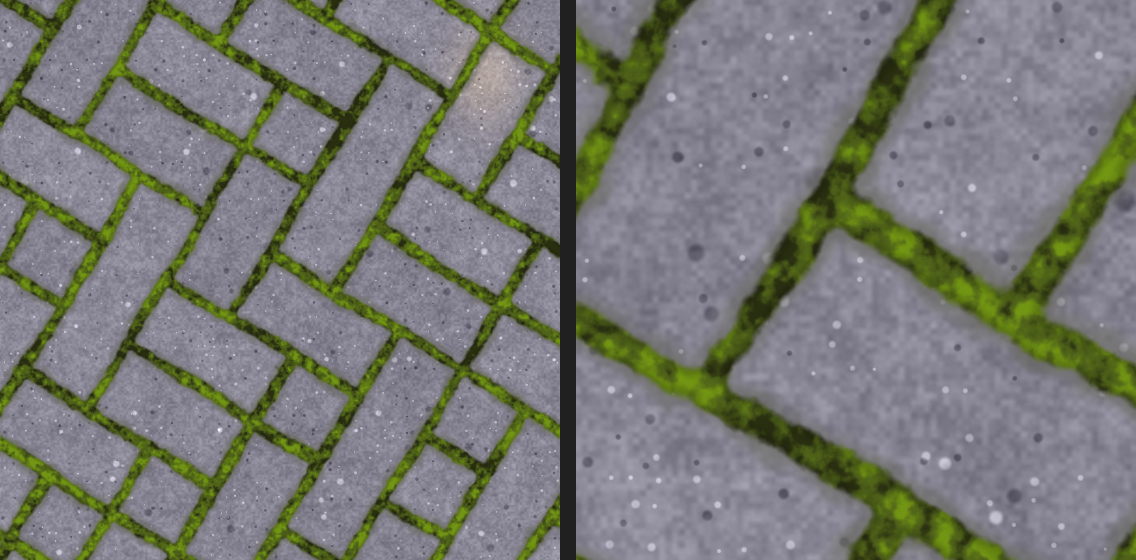
Left, the full canvas; right, a detail of the centre.
Write a Shadertoy shader that draws this texture.

```glsl
// Slanted grey paving of mixed block lengths with mossy joints and a few patched blocks.

const vec3 STONE       = vec3(0.535, 0.525, 0.585);
const vec3 GRIME       = vec3(0.42, 0.42, 0.39);
const vec3 WARM_SHEEN  = vec3(0.15, 0.11, 0.03);
const vec3 MOSS_DARK   = vec3(0.15, 0.17, 0.06);
const vec3 MOSS_MID    = vec3(0.29, 0.36, 0.09);
const vec3 MOSS_BRIGHT = vec3(0.42, 0.55, 0.07);

// Paving axes and anchor, in canvas units
const vec2 ANCHOR = vec2(0.482, 0.549);
const mat2 AXES   = mat2(0.1146, -0.0703, 0.0703, 0.1165);

float hash(vec2 p) {
    vec3 q = fract(vec3(p.xyx) * 0.1031);
    q += dot(q, q.yzx + 33.33);
    return fract((q.x + q.y) * q.z);
}

float noise(vec2 p) {
    vec2 i = floor(p), f = fract(p);
    f = f * f * (3.0 - 2.0 * f);
    return mix(mix(hash(i), hash(i + vec2(1, 0)), f.x),
               mix(hash(i + vec2(0, 1)), hash(i + vec2(1, 1)), f.x), f.y);
}

float fbm(vec2 p) {
    float sum = 0.0, amp = 0.5;
    for (int i = 0; i < 4; i++) {
        sum += amp * noise(p);
        p = mat2(1.6, 1.2, -1.2, 1.6) * p + 7.3;
        amp *= 0.5;
    }
    return sum / 0.9375;
}

// Scattered soft dots; density is the share of cells that hold one
float specks(vec2 p, float density, float seed) {
    vec2 cell = floor(p), key = cell + seed;
    vec2 centre = 0.3 + 0.4 * vec2(hash(key + 3.1), hash(key + 8.7));
    float radius = mix(0.1, 0.28, hash(key + 5.9));
    float dot1 = 1.0 - smoothstep(radius * 0.4, radius, length(p - cell - centre));
    return dot1 * step(hash(key), density);
}

bool within(float x, float lo, float hi) { return x >= lo && x <= hi; }

// Lower corner (xy) and size (zw) of the block that covers a unit cell
vec4 blockAt(vec2 cell) {
    // Patched spots that break the bond
    if (cell.x == 0.0 && within(cell.y, -6.0, -4.0))
        return cell.y == -4.0 ? vec4(cell, 1, 1) : vec4(0, -6, 1, 2);
    if (cell.y == 0.0 && within(cell.x, 3.0, 4.0)) return vec4(3, 0, 2, 1);
    if (within(cell.y, -3.0, -1.0)) {
        if (cell.x == 4.0) return vec4(4, -3, 1, 3);
        if (abs(cell.x - 4.0) == 1.0) return vec4(cell, 1, 1);
    }
    // Regular bond: four columns by three rows, shifted two columns per band
    float band = floor(cell.y / 3.0);
    float row = cell.y - 3.0 * band;
    float col = mod(cell.x - 2.0 * band, 4.0);
    if (col == 0.0) return vec4(cell.x, cell.y - row, 1, 3);
    if (row == 2.0 && col == 1.0) return vec4(cell, 1, 2);
    if (row == 0.0 && col == 3.0) return vec4(cell.x, cell.y - 1.0, 1, 2);
    if (row == 1.0 && col == 3.0) return vec4(cell, 1, 1);
    float first = row == 2.0 ? 2.0 : 1.0;
    return vec4(cell.x - col + first, cell.y, 2, 1);
}

float roundedBox(vec2 p, vec2 halfSize, float radius) {
    vec2 q = abs(p) - halfSize + radius;
    return length(max(q, 0.0)) + min(max(q.x, q.y), 0.0) - radius;
}

vec3 stoneColor(vec2 uv, float edge, float tone) {
    vec3 color = STONE + 0.035 * (tone - 0.5);
    color += 0.13 * (fbm(uv * 95.0) - 0.5) + 0.09 * (fbm(uv * 22.0) - 0.5);
    color += 0.10 * (noise(uv * 260.0) - 0.5);
    color += 0.20 * specks(uv * 75.0, 0.13, 10.0) + 0.24 * specks(uv * 32.0, 0.07, 40.0);
    color -= 0.17 * specks(uv * 60.0, 0.12, 70.0) + 0.15 * specks(uv * 28.0, 0.06, 90.0);
    // Worn, warm light patch
    vec2 toPatch = (uv - vec2(0.865, 0.865)) / vec2(0.065, 0.085);
    color += WARM_SHEEN * exp(-dot(toPatch, toPatch));
    // Dirt creeping in from the joints
    float dirt = smoothstep(-0.10, 0.0, edge + 0.06 * (noise(uv * 60.0) - 0.5));
    return mix(color, GRIME, 0.65 * dirt);
}

vec3 mossColor(vec2 uv, float depth) {
    float growth = fbm(uv * 85.0) + 0.5 * (noise(uv * 13.0) - 0.5);
    growth += 0.25 * (noise(uv * 210.0) - 0.5);
    vec3 color = mix(MOSS_DARK, MOSS_MID, smoothstep(0.22, 0.50, growth));
    color = mix(color, MOSS_BRIGHT, smoothstep(0.48, 0.80, growth));
    return color * mix(0.82, 1.06, smoothstep(0.0, 0.06, depth));
}

void mainImage(out vec4 fragColor, in vec2 fragCoord) {
    vec2 uv = fragCoord / iResolution.xy;
    vec2 sway = vec2(noise(uv * 9.0), noise(uv * 9.0 + 31.7)) - 0.5;
    vec2 p = inverse(AXES) * (uv - ANCHOR) + 0.07 * sway;

    // Signed distance to the block edge, roughened by moss growth
    vec4 block = blockAt(floor(p));
    float joint = 0.076 + 0.04 * (noise(uv * 11.0 + 4.0) - 0.5);
    vec2 halfSize = 0.5 * block.zw;
    float edge = roundedBox(p - block.xy - halfSize, halfSize - joint, 0.05);
    edge += 0.06 * (fbm(uv * 70.0 + 17.0) - 0.5);

    float soft = 0.018 + 4.0 / iResolution.y;
    float moss = smoothstep(-soft, soft, edge);
    vec3 color = mix(stoneColor(uv, edge, hash(block.xy + 50.0)), mossColor(uv, edge), moss);
    fragColor = vec4(clamp(color, 0.0, 1.0), 1.0);
}
```
